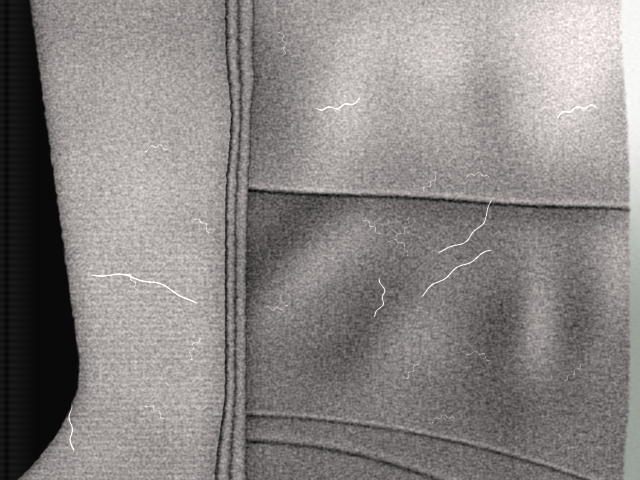
Reproduce this texture procedurally as a WebGL 1 fragment shader.

```glsl
precision highp float;
// Folded grey knit cloth with a piped seam, a hem, soft creases and stray lint.
uniform vec2 u_resolution;

const vec3 CLOTH_TINT = vec3(1.02, 0.985, 0.975);
const vec3 WALL_TOP = vec3(0.97, 0.97, 0.96);
const vec3 WALL_LOW = vec3(0.60, 0.63, 0.60);
const float LEFT_TONE = 0.66;
const float UPPER_TONE = 0.64;
const float LOWER_TONE = 0.46;
const float SEAM_TONE = 0.45;
const float GRAIN_AMOUNT = 0.21;
const float LINT_WIDTH = 0.0014;
const float LINT_STRENGTH = 0.5;
const int LINT_COUNT = 16;

vec2 hash2(vec2 p) {
  vec2 k = vec2(dot(p, vec2(127.1, 311.7)), dot(p, vec2(269.5, 183.3)));
  return fract(sin(k) * 43758.5);
}

float gradientNoise(vec2 p) {
  vec2 i = floor(p), f = fract(p);
  vec2 w = f * f * f * (f * (f * 6.0 - 15.0) + 10.0);
  vec2 e = vec2(1.0, 0.0);
  float a = dot(hash2(i) * 2.0 - 1.0, f);
  float b = dot(hash2(i + e.xy) * 2.0 - 1.0, f - e.xy);
  float c = dot(hash2(i + e.yx) * 2.0 - 1.0, f - e.yx);
  float d = dot(hash2(i + e.xx) * 2.0 - 1.0, f - e.xx);
  return mix(mix(a, b, w.x), mix(c, d, w.x), w.y);
}

// Soft elliptical crease, turned by an angle.
float fold(vec2 p, vec2 center, vec2 radius, float angle) {
  vec2 d = p - center;
  float c = cos(angle), s = sin(angle);
  d = vec2(c * d.x + s * d.y, c * d.y - s * d.x) / radius;
  return exp(-dot(d, d));
}

float ridge(float d, float width) { return exp(-d * d / (width * width)); }

// Bowed fibre from a to b with a slight wiggle.
float lint(vec2 p, vec2 a, vec2 b, float bow) {
  vec2 ab = b - a;
  float len = length(ab);
  vec2 dir = ab / len;
  float t = dot(p - a, dir) / len;
  float side = dot(p - a, vec2(-dir.y, dir.x));
  float bend = bow * 4.0 * t * (1.0 - t) + 0.003 * sin(t * 17.0);
  float ends = smoothstep(-0.02, 0.03, t) * smoothstep(1.02, 0.97, t);
  float w = max(LINT_WIDTH, 0.7 / u_resolution.y);
  return ends * ridge(side - bend, w);
}

float upperFolds(vec2 p) {
  return 0.27 * fold(p, vec2(1.23, 0.05), vec2(0.19, 0.13), 0.0)
    + 0.16 * fold(p, vec2(1.18, 0.22), vec2(0.10, 0.11), 0.4)
    + 0.15 * fold(p, vec2(0.92, 0.11), vec2(0.12, 0.10), 0.3)
    + 0.11 * fold(p, vec2(0.73, 0.20), vec2(0.06, 0.18), 0.3)
    - 0.17 * fold(p, vec2(0.56, 0.20), vec2(0.07, 0.20), 0.0)
    - 0.13 * fold(p, vec2(1.01, 0.18), vec2(0.05, 0.11), -0.2)
    - 0.10 * fold(p, vec2(1.00, 0.38), vec2(0.34, 0.06), 0.05);
}

float lowerFolds(vec2 p) {
  return 0.14 * fold(p, vec2(0.67, 0.55), vec2(0.05, 0.17), 0.75)
    + 0.09 * fold(p, vec2(0.86, 0.69), vec2(0.08, 0.15), 0.5)
    + 0.17 * fold(p, vec2(1.12, 0.65), vec2(0.04, 0.13), 0.0)
    + 0.20 * fold(p, vec2(1.29, 0.52), vec2(0.06, 0.14), 0.2)
    - 0.14 * fold(p, vec2(0.59, 0.50), vec2(0.05, 0.15), 0.7)
    - 0.12 * fold(p, vec2(0.75, 0.70), vec2(0.06, 0.14), 0.7)
    - 0.14 * fold(p, vec2(1.04, 0.69), vec2(0.06, 0.10), 0.2)
    - 0.12 * fold(p, vec2(1.21, 0.66), vec2(0.05, 0.11), 0.3)
    - 0.08 * fold(p, vec2(1.04, 0.85), vec2(0.14, 0.07), 0.2);
}

void main() {
  // Height units, y running downward.
  vec2 p = vec2(gl_FragCoord.x, u_resolution.y - gl_FragCoord.y) / u_resolution.y;
  float soft = max(0.002, 1.0 / u_resolution.y);
  float fuzz = 0.004 * gradientNoise(p * 70.0);
  float grain = gradientNoise(p * vec2(165.0, 185.0)) + 0.6 * gradientNoise(p * 83.0 + 9.0);
  float cloud = gradientNoise(p * 9.0);

  // Outlines of the cloth pieces.
  float curl = pow(max(p.y - 0.75, 0.0) * 4.0, 1.8);
  float cuff = p.x - (0.061 + 0.137 * p.y - 0.163 * curl) + fuzz;
  float seamL = 0.469 + 0.012 * ridge(p.y - 0.25, 0.1) - 0.021 * smoothstep(0.8, 1.0, p.y);
  float seamR = 0.530 - 0.016 * smoothstep(0.0, 0.6, p.y) + 0.005 * ridge(p.y - 0.17, 0.03);
  float side = p.x - (1.293 + 0.018 * smoothstep(0.0, 0.4, p.y) - 0.012 * smoothstep(0.8, 1.0, p.y));
  float x = p.x - 0.521;
  float cross = p.y - (0.392 + 0.053 * x + 0.002 * sin(x * 14.0)) + 0.5 * fuzz;
  float hemTop = p.y - (0.859 + 0.03 * x + 0.23 * x * x);
  float hemLow = p.y - (0.92 + 0.03 * x + 0.45 * x * x);

  // Right panel with its crossing seam and hem.
  float tone = mix(UPPER_TONE + upperFolds(p), LOWER_TONE + lowerFolds(p), smoothstep(-0.004, 0.006, cross));
  tone += 0.10 * ridge(cross + 0.006, 0.005) - 0.26 * ridge(cross - 0.005, 0.004);
  tone -= 0.07 * ridge(cross - 0.02, 0.025);
  tone = mix(tone, 0.43, 0.8 * smoothstep(-soft, soft, hemTop));
  tone += 0.12 * ridge(hemTop, 0.004) - 0.17 * ridge(hemTop - 0.008, 0.004);
  tone += 0.07 * ridge(hemLow + 0.012, 0.01) - 0.22 * ridge(hemLow, 0.005);
  tone -= 0.15 * exp(-max(p.x - seamR, 0.0) / 0.018);

  // Left panel with faint knit rows.
  float left = LEFT_TONE + 0.05 * fold(p, vec2(0.27, 0.48), vec2(0.17, 0.28), 0.0);
  left -= 0.07 * smoothstep(0.3, 0.0, p.y) + 0.06 * smoothstep(0.75, 1.0, p.y);
  left -= 0.26 * exp(-max(cuff, 0.0) / 0.018) + 0.09 * ridge(p.x - seamL, 0.03);
  left += 0.025 * sin(p.y * 520.0 + 2.0 * cloud) * smoothstep(0.2, 0.6, p.y);
  tone = mix(left, tone, smoothstep(-soft, soft, p.x - seamL));

  // Doubled vertical piping.
  float u = (p.x - seamL + fuzz) / (seamR - seamL);
  float piping = SEAM_TONE + 0.13 * ridge(u - 0.25, 0.14) + 0.12 * ridge(u - 0.73, 0.17);
  piping -= 0.30 * ridge(u - 0.03, 0.09) + 0.20 * ridge(u - 0.47, 0.07) + 0.22 * ridge(u - 1.0, 0.08);
  tone = mix(tone, piping, smoothstep(-0.04, 0.04, u) * smoothstep(1.04, 0.96, u));
  tone += grain * GRAIN_AMOUNT + cloud * 0.06;

  // Placed fibres, then scattered short ones.
  float hair = lint(p, vec2(1.024, 0.417), vec2(0.911, 0.524), -0.025);
  hair += lint(p, vec2(1.024, 0.521), vec2(0.877, 0.616), 0.006);
  hair += lint(p, vec2(0.79, 0.58), vec2(0.776, 0.66), -0.016);
  hair += lint(p, vec2(0.19, 0.573), vec2(0.408, 0.634), -0.02);
  hair += lint(p, vec2(0.147, 0.81), vec2(0.151, 0.94), 0.002);
  hair += lint(p, vec2(1.241, 0.222), vec2(1.16, 0.243), 0.006);
  hair += lint(p, vec2(0.66, 0.226), vec2(0.75, 0.208), 0.006);
  for (int i = 0; i < LINT_COUNT; i++) {
    vec2 r = hash2(vec2(float(i), 3.0)), s = hash2(vec2(float(i), 8.0));
    vec2 start = vec2(0.2 + r.x, 0.1 + 0.8 * r.y);
    hair += 0.4 * lint(p, start, start + 0.05 * vec2(cos(s.x * 6.28), sin(s.x * 6.28)), 0.03 * (s.y - 0.5));
  }
  vec3 color = CLOTH_TINT * (tone + LINT_STRENGTH * min(hair, 1.0));

  // Ribbed dark gap on the left and pale wall on the right.
  float rib = 0.035 + smoothstep(0.08, 0.02, p.x) * (0.05 + 0.015 * sin(p.y * 440.0));
  rib -= 0.05 * ridge(p.x - 0.014, 0.005);
  color = mix(vec3(max(rib, 0.01)), color, smoothstep(-soft, 2.0 * soft, cuff));
  vec3 wall = mix(WALL_TOP, WALL_LOW, smoothstep(0.2, 0.7, p.y)) + 0.03 * grain;
  color = mix(color, wall, smoothstep(-0.005, 0.005, side + fuzz));
  gl_FragColor = vec4(clamp(color, 0.0, 1.0), 1.0);
}
```
